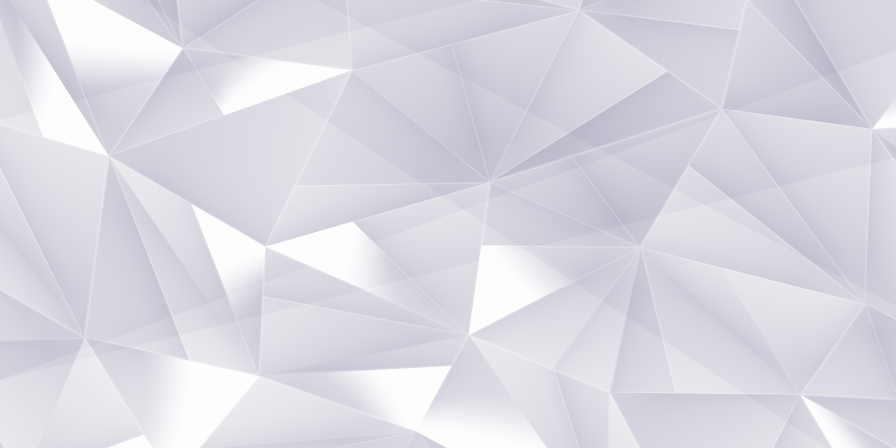
This background is drawn by a Shadertoy shader. Its source:

```glsl
// Pale lavender folded-paper facets with soft shadows and white highlights.

const vec2 CELL = vec2(0.42, 0.33);
const float TILT = 0.36;
const vec3 SHADE = vec3(0.735, 0.715, 0.79);
const vec3 PAPER = vec3(0.915, 0.917, 0.932);
const vec3 GLEAM = vec3(0.99, 0.995, 0.995);

float hash(vec2 p) {
    vec3 q = fract(vec3(p.xyx) * 0.1031);
    q += dot(q, q.yzx + 33.33);
    return fract((q.x + q.y) * q.z);
}

mat2 rotation(float angle) {
    float c = cos(angle), s = sin(angle);
    return mat2(c, s, -s, c);
}

// Signed distance to the line a-b, positive on its left.
float lineDistance(vec2 p, vec2 a, vec2 b) {
    vec2 e = normalize(b - a);
    return e.x * (p.y - a.y) - e.y * (p.x - a.x);
}

// Jittered mesh corner.
vec2 corner(vec2 id) {
    vec2 jitter = vec2(hash(id + 17.3), hash(id + 71.9)) - 0.5;
    return (id + 0.52 * jitter) * CELL;
}

// Adds one shaded facet; sum holds colour and coverage.
void addFacet(vec2 p, vec2 a, vec2 b, vec2 c, vec2 seed, float pleat, float pixel, inout vec4 sum) {
    float height = lineDistance(a, b, c);
    vec3 d = sign(height) * vec3(lineDistance(p, a, b), lineDistance(p, b, c), lineDistance(p, c, a));
    float cover = clamp(min(d.x, min(d.y, d.z)) / pixel + 0.5, 0.0, 1.0);
    if (cover <= 0.0) return;
    d = max(d, 0.0);

    float drop = clamp(1.0 - d.y / max(abs(height), 0.001), 0.0, 1.0);
    float sweep = d.x / max(d.x + d.z, 0.001);
    vec2 center = (a + b + c) / 3.0 * rotation(TILT);

    // Base tone, apex gradient and the shadow beside a fold.
    float tone = 0.75 + 0.26 * (hash(seed + 3.1) - 0.5) + 0.34 * (drop - 0.6);
    tone += 0.14 * (1.0 - 0.5 * center.x - center.y);
    float fold = hash(seed + 5.7) < 0.5 ? d.x : d.z;
    tone -= 0.3 * exp(-fold / 0.045) * smoothstep(0.0, 0.35, drop);
    tone -= pleat;
    vec3 color = mix(SHADE, PAPER, clamp(tone, 0.0, 1.05));

    // Highlight pooling at the base of some facets.
    float chance = 0.53 - 0.11 * center.x - 0.25 * center.y;
    float lit = step(hash(seed + 9.4), chance);
    float pool = smoothstep(0.45, 0.82, drop + 0.35 * (sweep - 0.5));
    color = mix(color, GLEAM, lit * pool);

    // Thin bright crease.
    float crease = 1.0 - smoothstep(0.0, 0.005, min(d.x, d.y));
    color = mix(color, GLEAM, 0.28 * crease);
    sum += vec4(color, 1.0) * cover;
}

// Splits a triangle into a two-part fan from a random corner.
void addFan(vec2 p, vec2 a, vec2 b, vec2 c, vec2 seed, float pleat, float pixel, inout vec4 sum) {
    float pick = hash(seed + 1.7);
    vec3 order = step(vec3(0.333, 0.667, 2.0), vec3(pick));
    if (order.x > 0.5) { vec2 t = a; a = b; b = c; c = t; }
    if (order.y > 0.5) { vec2 t = a; a = b; b = c; c = t; }
    if (hash(seed + 2.9) < 0.78) {
        vec2 m = mix(b, c, mix(0.3, 0.7, hash(seed + 4.3)));
        addFacet(p, a, b, m, seed + 0.13, pleat, pixel, sum);
        addFacet(p, a, m, c, seed + 0.57, pleat, pixel, sum);
    } else {
        addFacet(p, a, b, c, seed, pleat, pixel, sum);
    }
}

// Long translucent folds crossing the sheet.
float longPleats(vec2 p, float pixel) {
    float shade = 0.0;
    for (int i = 0; i < 5; i++) {
        float k = float(i);
        vec2 anchor = vec2(0.2 + 0.4 * k, 0.3 + 0.6 * hash(vec2(k, 8.2)));
        float angle = (mod(k, 2.0) < 0.5 ? 0.34 : -0.5) + 0.2 * (hash(vec2(k, 2.6)) - 0.5);
        float d = lineDistance(p, anchor, anchor + vec2(cos(angle), sin(angle)));
        shade += 0.15 * clamp(d / pixel + 0.5, 0.0, 1.0) * exp(-max(d, 0.0) / 0.14);
    }
    return shade;
}

void mainImage(out vec4 fragColor, in vec2 fragCoord) {
    float pixel = 1.0 / iResolution.y;
    vec2 uv = fragCoord * pixel;
    float pleat = longPleats(uv, pixel);
    vec2 p = rotation(TILT) * uv;
    vec2 home = floor(p / CELL);
    vec4 sum = vec4(0.0);

    for (int y = -1; y <= 1; y++)
    for (int x = -1; x <= 1; x++) {
        vec2 id = home + vec2(x, y);
        vec2 a = corner(id), b = corner(id + vec2(1, 0));
        vec2 c = corner(id + vec2(1, 1)), d = corner(id + vec2(0, 1));
        // Either diagonal may divide the cell.
        if (hash(id + 40.6) < 0.5) { vec2 t = a; a = b; b = c; c = d; d = t; }
        addFan(p, a, b, c, id + 11.2, pleat, pixel, sum);
        addFan(p, a, c, d, id + 53.8, pleat, pixel, sum);
    }
    fragColor = vec4(sum.rgb / max(sum.a, 0.001), 1.0);
}
```
